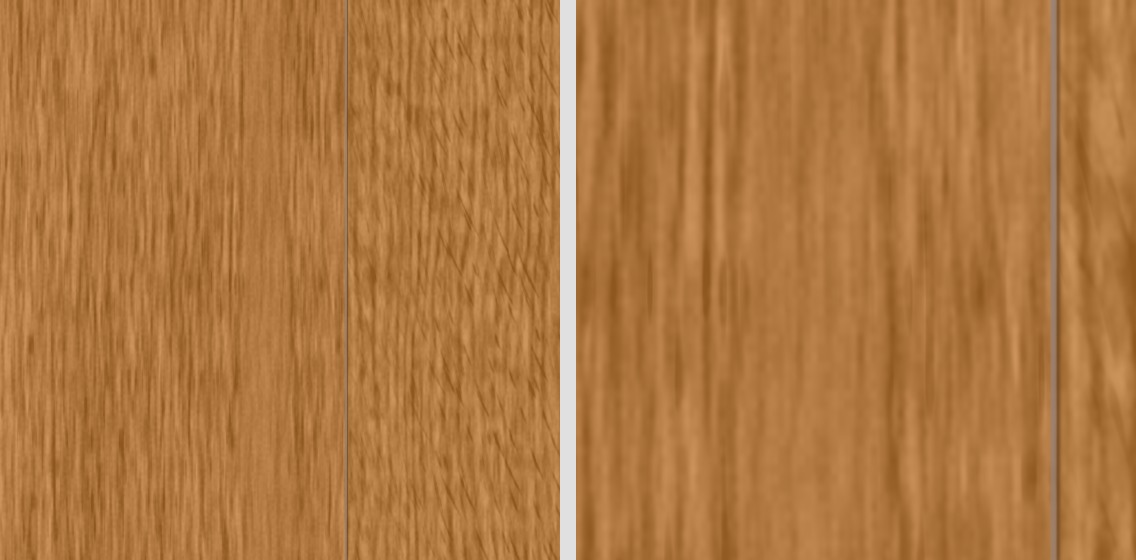
Left, the full canvas; right, a detail of the centre.
Reproduce this texture procedurally as a WebGL 1 fragment shader.

```glsl
precision highp float;
// Two oak planks side by side, parted by a thin grey joint.
// Vertical grain is waved ring lines plus stretched noise; the left plank has
// a smooth heartwood band, the right one slanted medullary flecks.

uniform vec2 u_resolution;

const vec3 DARK_OAK = vec3(0.56, 0.34, 0.125);
const vec3 LIGHT_OAK = vec3(0.80, 0.58, 0.36);
const vec3 JOINT_GREY = vec3(0.59, 0.51, 0.47);
const vec3 JOINT_SHADOW = vec3(0.40, 0.26, 0.14);
const float JOINT_X = 0.6175;

float hash(vec2 p) {
  return fract(sin(dot(p, vec2(127.1, 311.7))) * 43758.5453);
}

float noise(vec2 p) {
  vec2 i = floor(p);
  vec2 f = fract(p);
  f = f * f * (3.0 - 2.0 * f);
  float low = mix(hash(i), hash(i + vec2(1.0, 0.0)), f.x);
  float high = mix(hash(i + vec2(0.0, 1.0)), hash(i + vec2(1.0, 1.0)), f.x);
  return mix(low, high, f.y);
}

// Noise centred on zero, with separate frequencies across and along the grain
float streak(vec2 p, float across, float along, float seed) {
  return noise(p * vec2(across, along) + seed * 17.3) - 0.5;
}

// Soft vertical line at signed distance d
float softLine(float d, float width) {
  return exp(-d * d / (width * width));
}

// Long, nearly even ring lines that wander and fade along the grain
float rings(vec2 p, float count, float wander, float seed) {
  float drift = wander * streak(p, 11.0, 2.0, seed)
              + 0.35 * wander * streak(p, 30.0, 9.0, seed + 1.0);
  float wave = 0.5 + 0.5 * sin(6.2832 * (p.x * count + drift));
  float strength = 0.35 + 0.9 * noise(p * vec2(count, 5.0) + seed);
  return (wave * wave - 0.375) * strength;
}

// Short dark pores running with the grain
float pores(vec2 p, float across, float along, float seed) {
  return smoothstep(0.14, 0.40, streak(p, across, along, seed));
}

// Fine straight grain around a pale band that widens downward
float leftPlank(vec2 p) {
  p.x += 0.005 * streak(p, 5.0, 2.5, 1.0);
  float halfWidth = 0.036 + 0.022 * (1.0 - p.y);
  float fromHeart = abs(p.x - 0.472) - halfWidth;
  float band = 1.0 - smoothstep(-0.02, 0.008, fromHeart);

  float grain = 0.30 * streak(p, 115.0, 4.0, 2.0)
              + 0.36 * streak(p, 165.0, 13.0, 3.0)
              + 0.42 * streak(p, 250.0, 28.0, 4.0)
              - 0.24 * rings(p, 58.0, 2.2, 8.0);
  float tone = 0.55 + grain * mix(1.0, 0.55, band);
  tone += 0.13 * streak(p, 13.0, 1.4, 5.0) + 0.06 * streak(p, 6.0, 7.0, 6.0);
  tone -= 0.27 * pores(p, 180.0, 18.0, 7.0) * (1.0 - 0.65 * band);
  tone += 0.02 * band + 0.05 * (1.0 - smoothstep(0.0, 0.12, p.x));
  float edgeStrength = 0.05 + 0.18 * noise(vec2(p.x * 9.0, p.y * 5.0));
  return tone - edgeStrength * softLine(fromHeart - 0.003, 0.005);
}

// One layer of tapered flecks, a single stroke in each sheared cell
float flecks(vec2 p, vec2 cellSize, float slant, float seed) {
  vec2 q = vec2(p.x + slant * p.y, p.y) / cellSize;
  float column = floor(q.x);
  q.y += hash(vec2(column, seed));
  vec2 cell = vec2(column, floor(q.y));
  vec2 f = fract(q) - 0.5;
  float bend = 0.3 * (hash(cell + seed) - 0.5) + 0.35 * f.y * f.y;
  float reach = mix(0.25, 0.48, hash(cell + seed + 3.1));
  float taper = 1.0 - smoothstep(0.3 * reach, reach, abs(f.y));
  float present = step(0.5, hash(cell + seed + 7.7));
  float d = (f.x - bend) * cellSize.x;
  return present * taper * softLine(d, 0.0014 + 0.0012 * taper);
}

// Bolder ring lines crossed by slanted flecks
float rightPlank(vec2 p) {
  vec2 q = p;
  q.x += 0.005 * streak(p, 9.0, 7.0, 11.0);
  float tone = 0.57 - 0.36 * rings(q, 46.0, 1.8, 18.0)
             + 0.24 * streak(q, 95.0, 6.0, 12.0)
             + 0.36 * streak(q, 160.0, 18.0, 13.0)
             + 0.36 * streak(q, 250.0, 45.0, 14.0)
             + 0.07 * streak(q, 9.0, 2.5, 15.0);
  vec2 slanted = vec2(p.x + 0.22 * p.y, p.y);
  tone -= 0.20 * pores(slanted, 150.0, 24.0, 16.0);

  float ray = 0.0;
  for (int i = 0; i < 3; i++) {
    float k = float(i);
    vec2 cellSize = vec2(0.036 + 0.014 * k, 0.065 + 0.035 * k);
    ray = max(ray, flecks(p, cellSize, 0.34 + 0.06 * k, 21.0 + 5.0 * k));
  }
  float spread = mix(0.35, 1.0, smoothstep(0.70, 0.84, p.x));
  return tone - 0.42 * ray * spread;
}

// Grey gap with a brown shadow on its right, worn along its length
vec3 addJoint(vec3 wood, vec2 p) {
  float d = p.x - JOINT_X;
  float wear = noise(vec2(3.0, p.y * 9.0));
  wood = mix(wood, JOINT_SHADOW, 0.65 * softLine(d - 0.0028, 0.0015));
  float gap = 1.0 - smoothstep(0.0008, 0.0026, abs(d));
  return mix(wood, JOINT_GREY, gap * mix(0.65, 1.0, wear));
}

void main() {
  vec2 p = gl_FragCoord.xy / u_resolution;
  float side = smoothstep(-0.001, 0.001, p.x - JOINT_X);
  float tone = mix(leftPlank(p), rightPlank(p), side);
  tone += 0.14 * streak(p, 256.0, 180.0, 31.0);
  vec3 wood = mix(DARK_OAK, LIGHT_OAK, clamp(tone, 0.0, 1.0));
  wood += vec3(0.0, 0.005, -0.004) * side;
  gl_FragColor = vec4(addJoint(wood, p), 1.0);
}
```
